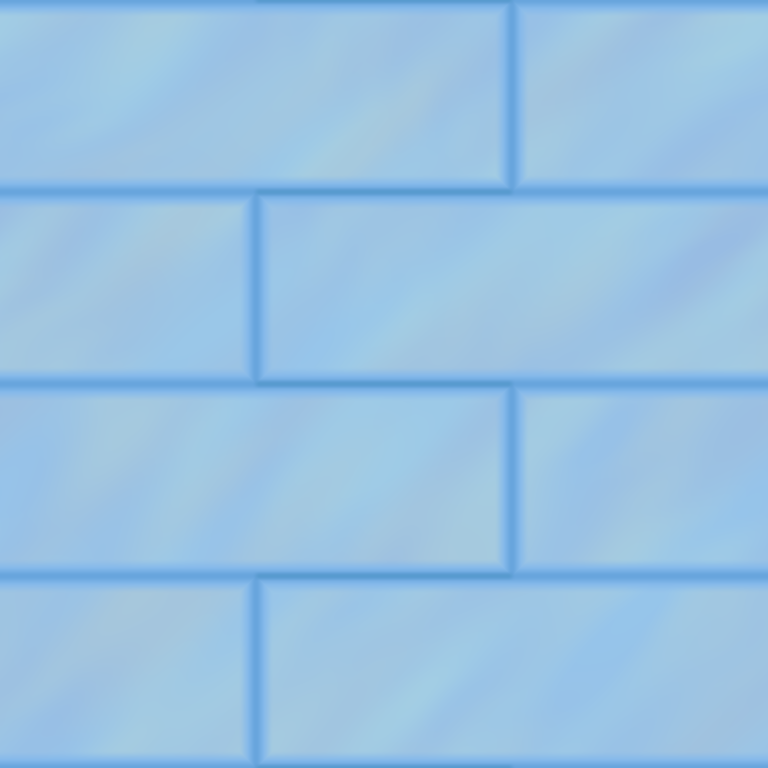
A WebGL 1 fragment shader for this pattern:

```glsl
precision highp float;
uniform vec2 u_resolution;

#define ROWS 4.0
#define JOINT_SHIFT 0.16667
#define JOINT_WIDTH 0.0125
#define HALO_WIDTH 0.023
#define STREAK_CONTRAST 0.34
#define FACE vec3(0.620, 0.775, 0.890)
#define HALO vec3(0.520, 0.725, 0.920)
#define JOINT vec3(0.405, 0.645, 0.865)
#define DEEP_JOINT vec3(0.345, 0.605, 0.810)
#define BLUE_SHIFT vec3(-0.032, -0.024, 0.016)
#define GREY_SHIFT vec3(0.006, -0.022, -0.020)

const float TAU = 6.2831853;

float hash(vec2 p) {
  vec3 q = fract(vec3(p.xyx) * 0.1031);
  q += dot(q, q.yzx + 33.33);
  return fract((q.x + q.y) * q.z);
}

// Sum of slanted waves; whole frequencies make it wrap
float streaks(vec2 p, float seed) {
  float sum = 0.0;
  for (int i = 0; i < 14; i++) {
    float n = float(i);
    float across = 1.0 + floor(n * 0.6);
    float drift = floor(hash(vec2(n, seed + 3.7)) * 7.0) - 2.0;
    float phase = hash(vec2(n + 19.0, seed));
    vec2 wave = vec2(across, drift - across);
    sum += sin(TAU * (dot(wave, p) + phase)) / (1.0 + 0.1 * n);
  }
  return sum * STREAK_CONTRAST;
}

// Fine brush marks, fading in and out along the slant
float brushMarks(vec2 p, float seed) {
  float slant = p.x - p.y;
  float bend = 0.12 * sin(TAU * (p.x + 2.0 * p.y + hash(vec2(seed, 5.0))));
  float fine = sin(TAU * (11.0 * slant + bend * 6.0));
  float fade = sin(TAU * (2.0 * p.x + 3.0 * p.y + hash(vec2(seed, 8.0))));
  return fine * smoothstep(0.0, 1.0, fade);
}

void main() {
  vec2 uv = gl_FragCoord.xy / u_resolution;

  // One long brick per row, with the upright joint alternating
  float row = floor(uv.y * ROWS);
  float side = mod(row, 2.0) * 2.0 - 1.0;
  float jointX = 0.5 + side * JOINT_SHIFT;
  float toUpright = abs(fract(uv.x - jointX + 0.5) - 0.5);
  float toBed = (0.5 - abs(fract(uv.y * ROWS) - 0.5)) / ROWS;
  float toJoint = min(toUpright, toBed);

  // Painted face, different in every row
  float seed = row * 7.3 + 1.0;
  float blue = streaks(uv, seed) + 0.2 * brushMarks(uv, seed);
  float grey = streaks(uv, seed + 41.0);
  vec3 color = FACE + BLUE_SHIFT * clamp(blue, -1.2, 1.2) * 0.7
                    + GREY_SHIFT * clamp(grey, -1.2, 1.2) * 0.6;

  // Soft blue halo, then the joint itself
  color = mix(color, HALO, 1.0 - smoothstep(0.008, HALO_WIDTH, toJoint));
  color = mix(color, JOINT, 1.0 - smoothstep(0.0, JOINT_WIDTH, toJoint));

  // Deeper bed joint between neighbouring uprights
  float between = 1.0 - smoothstep(-0.005, 0.005, abs(uv.x - 0.5) - JOINT_SHIFT);
  float deep = between * (1.0 - smoothstep(0.0, 0.007, toBed));
  color = mix(color, DEEP_JOINT, deep);

  gl_FragColor = vec4(color, 1.0);
}
```
